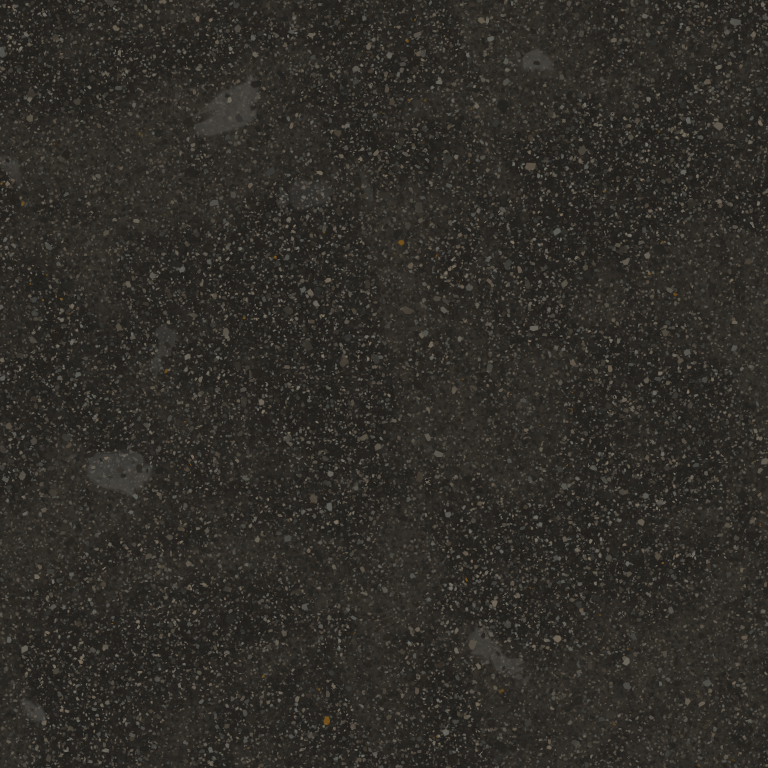
Write a three.js fragment shader that draws this texture.

```glsl
varying vec2 vUv;

const vec3 CREVICE = vec3(0.136, 0.128, 0.117);
const vec3 DIRT = vec3(0.203, 0.189, 0.166);
const vec3 STONE_DARK = vec3(0.134, 0.129, 0.119);
const vec3 STONE_PALE = vec3(0.540, 0.520, 0.480);
const vec3 COOL_TINT = vec3(0.95, 1.00, 1.02);
const vec3 WARM_TINT = vec3(1.08, 1.00, 0.90);
const vec3 OCHRE = vec3(0.50, 0.35, 0.12);
const vec3 DUST = vec3(0.315, 0.308, 0.290);
const float EDGE = 0.0012;

float hash(vec2 p) {
  vec3 q = fract(vec3(p.xyx) * 0.1031);
  q += dot(q, q.yzx + 33.33);
  return fract((q.x + q.y) * q.z);
}

vec2 hash2(vec2 p) {
  return vec2(hash(p + 17.3), hash(p + 61.7));
}

vec2 rotate(vec2 p, float angle) {
  float c = cos(angle), s = sin(angle);
  return vec2(c * p.x - s * p.y, s * p.x + c * p.y);
}

// Warped layered sines, roughly -1 to 1
float layeredSines(vec2 p) {
  float sum = 0.0, weight = 0.5;
  for (int i = 0; i < 5; i++) {
    p = rotate(p, 1.13) + 0.8 * sin(p.yx * 1.1 + 2.3);
    sum += weight * sin(p.x) * cos(p.y * 1.2);
    p *= 1.9;
    weight *= 0.62;
  }
  return sum;
}

// Angular pebble: uneven facets, barely rounded
float pebble(vec2 p, float radius, float stretch, float skew) {
  p.y *= stretch;
  float facets = max(max(p.x, -p.x * 0.8), dot(p, vec2(0.45, 0.9)));
  facets = max(facets, dot(p, vec2(-0.6, 0.7 + 0.4 * skew)));
  facets = max(facets, dot(p, vec2(0.9 * skew - 0.3, -0.95)));
  return mix(facets, length(p), 0.15) - radius;
}

vec3 stoneColor(vec2 id, float brightness) {
  float tone = pow(hash(id + 5.1), 2.3) * brightness;
  vec3 tint = mix(COOL_TINT, WARM_TINT, hash(id + 9.7));
  vec3 stone = mix(STONE_DARK, STONE_PALE, tone) * tint;
  return mix(stone, OCHRE, step(0.9988, hash(id + 29.0)));
}

// One size class of scattered stones, each with a faint dark rim
vec3 addStones(vec3 color, vec2 uv, float cells, float cover, vec2 sizes, float brightness, float opacity) {
  vec2 base = floor(uv * cells);
  for (int y = -1; y <= 1; y++) {
    for (int x = -1; x <= 1; x++) {
      vec2 cell = base + vec2(float(x), float(y));
      vec2 id = cell + cells * 1.37;
      float present = step(hash(id), cover);
      vec2 local = rotate(uv * cells - cell - hash2(id), 6.283 * hash(id + 3.3));
      float radius = mix(sizes.x, sizes.y, pow(hash(id + 13.9), 1.6));
      float d = pebble(local, radius, mix(0.9, 1.6, hash(id + 41.0)), hash(id + 53.0)) / cells;
      float rim = smoothstep(EDGE * 1.5, 0.0, d) * present;
      float body = smoothstep(EDGE, -EDGE, d) * present;
      color *= 1.0 - 0.13 * rim * opacity;
      color = mix(color, stoneColor(id, brightness), body * opacity);
    }
  }
  return color;
}

// Rare ragged smears of pale dust
float dustPatches(vec2 uv, float cells) {
  vec2 base = floor(uv * cells);
  float ragged = layeredSines(uv * 42.0);
  float mask = 0.0;
  for (int y = -1; y <= 1; y++) {
    for (int x = -1; x <= 1; x++) {
      vec2 cell = base + vec2(float(x), float(y));
      vec2 id = cell + 83.0;
      vec2 local = rotate((uv * cells - cell - hash2(id)) / cells, 6.283 * hash(id + 2.0));
      float radius = mix(0.010, 0.028, hash(id + 7.0));
      float d = length(local * vec2(0.65, 1.4)) - radius + 0.034 * ragged;
      float strength = step(hash(id + 19.0), 0.30) * mix(0.3, 0.65, hash(id + 23.0));
      mask = max(mask, strength * smoothstep(0.006, -0.006, d));
    }
  }
  return mask;
}

void main() {
  // Drift between packed dirt and loose gravel
  float drift = layeredSines(vUv * 10.0 + 4.0) + 0.5 * layeredSines(vUv * 33.0);
  float gravel = smoothstep(-0.6, 0.5, drift);
  float mottle = layeredSines(vUv * 150.0);
  vec3 color = mix(DIRT, CREVICE, 0.1 + 0.75 * gravel) * (1.0 + 0.14 * mottle);

  // Fine grit to pebbles
  float opacity = mix(0.60, 0.95, gravel);
  color = addStones(color, vUv, 260.0, 0.80, vec2(0.24, 0.50), 0.85, opacity);
  color = addStones(color, vUv, 160.0, mix(0.35, 0.65, gravel), vec2(0.18, 0.44), 0.85, opacity);
  color = mix(color, DUST * (1.0 + 0.08 * mottle), dustPatches(vUv, 4.0));
  color = addStones(color, vUv, 95.0, mix(0.16, 0.36, gravel), vec2(0.15, 0.38), 0.80, 0.85);
  color = addStones(color, vUv, 42.0, 0.16, vec2(0.10, 0.27), 0.80, 0.85);

  gl_FragColor = vec4(color, 1.0);
}
```
